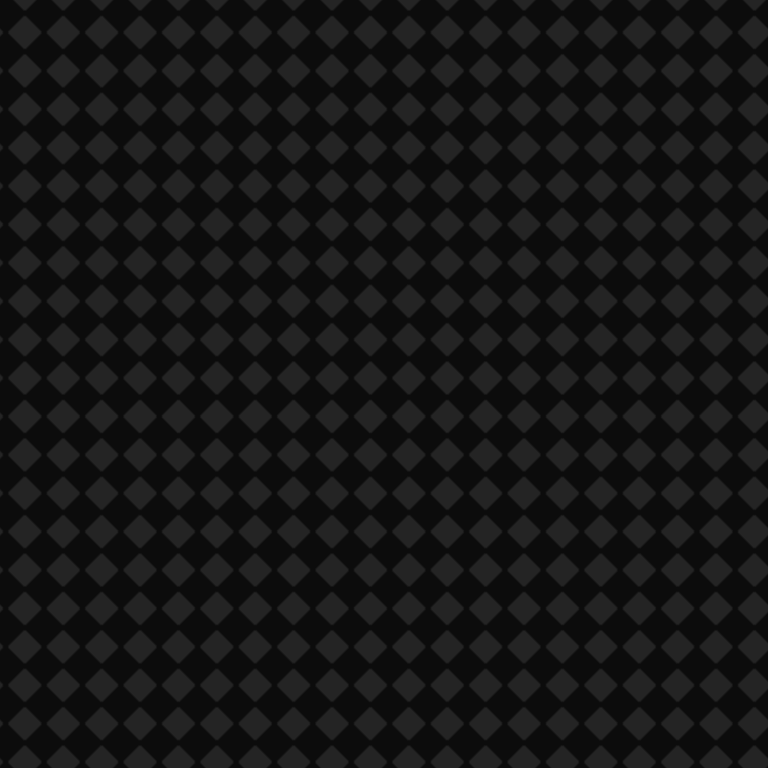
This pattern is drawn by a Shadertoy shader. Its source:

```glsl
// Signed distance to a diamond whose four tips are cut flat.
float cutDiamond(vec2 p, float reach, float tip) {
    p = abs(p);
    return max((p.x + p.y - reach) * 0.7071, max(p.x, p.y) - tip);
}

void mainImage(out vec4 fragColor, in vec2 fragCoord) {
    const float repeats = 20.0;
    vec2 uv = fragCoord / iResolution.xy;

    // One diamond centred in each square cell
    vec2 cell = fract(uv * repeats - vec2(0.647, 0.155) + 0.5) - 0.5;
    float d = cutDiamond(cell, 0.453, 0.425);

    // Soft edge, never narrower than a pixel
    float soft = max(0.035, 0.8 * repeats / iResolution.y);
    float diamond = 1.0 - smoothstep(-soft, soft, d);

    vec3 ground = vec3(0.047);
    vec3 charcoal = vec3(0.141);
    fragColor = vec4(mix(ground, charcoal, diamond), 1.0);
}
```
